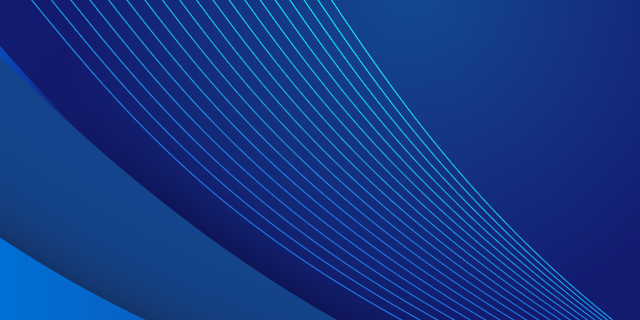
Reproduce this background procedurally as a WebGL 1 fragment shader.

```glsl
precision highp float;
// Layered blue backdrop: a navy field with a soft glow, a fan of thin
// cyan curves, and two curved panels sweeping over the lower left corner.
// Curves are polynomials; slope-corrected distances give smooth edges.

uniform vec2 u_resolution;

const vec3 NAVY = vec3(0.075, 0.105, 0.435);
const vec3 GLOW = vec3(0.080, 0.290, 0.570);
const vec3 SHADOW = vec3(0.050, 0.075, 0.320);
const vec3 PANEL = vec3(0.080, 0.270, 0.550);
const vec3 PANEL_DARK = vec3(0.075, 0.190, 0.390);
const vec3 CORNER = vec3(0.000, 0.440, 0.840);
const vec3 CORNER_DARK = vec3(0.030, 0.380, 0.770);
const vec3 STREAK = vec3(0.040, 0.290, 0.740);
const vec3 LINE_BLUE = vec3(0.110, 0.480, 0.900);
const vec3 LINE_CYAN = vec3(0.090, 0.900, 0.930);

const vec2 GLOW_CENTER = vec2(1.28, 1.03);
const float GLOW_RADIUS = 1.08;
const int LINE_COUNT = 19;
const float LINE_HALF_WIDTH = 0.0018;

// Cubic coefficients of x over depth below the top, for the outer lines
const vec4 FIRST_LINE = vec4(0.099, 0.820, 0.008, 0.328);
const vec4 LAST_LINE = vec4(1.036, 0.667, 0.057, 0.154);

// Quadratic coefficients of the panel edges: height over x
const vec3 PANEL_EDGE = vec3(0.823, -1.0, 0.208);
const vec3 CORNER_EDGE = vec3(0.258, -0.66, 0.207);

const float STREAK_LENGTH = 0.25;
const float STREAK_WIDTH = 0.024;

// Positive below the edge
float depthBelow(vec3 edge, vec2 p) {
    float height = edge.x + p.x * (edge.y + p.x * edge.z);
    float slope = edge.y + 2.0 * edge.z * p.x;
    return (height - p.y) / sqrt(1.0 + slope * slope);
}

float cover(float depth, float pixel) {
    return clamp(depth / pixel + 0.5, 0.0, 1.0);
}

vec3 drawLines(vec3 color, vec2 p, float pixel) {
    float t = 1.0 - p.y;
    vec4 powers = vec4(1.0, t, t * t, t * t * t);
    vec4 slopes = vec4(0.0, 1.0, 2.0 * t, 3.0 * t * t);
    float crowding = 0.2 + 0.4 * t * t;
    for (int i = 0; i < LINE_COUNT; i++) {
        float s = float(i) / float(LINE_COUNT - 1);
        float spread = s + crowding * s * (1.0 - s);
        vec4 curve = mix(FIRST_LINE, LAST_LINE, spread);
        float slope = dot(curve, slopes);
        float d = abs(p.x - dot(curve, powers)) / sqrt(1.0 + slope * slope);
        float cyan = clamp(0.35 + 0.8 * s - 0.85 * t, 0.0, 1.0);
        vec3 tint = mix(LINE_BLUE, LINE_CYAN, cyan);
        color = mix(color, tint, cover(LINE_HALF_WIDTH - d, pixel));
    }
    return color;
}

void main() {
    vec2 p = gl_FragCoord.xy / u_resolution * vec2(2.0, 1.0);
    float pixel = 1.0 / u_resolution.y;
    float panel = depthBelow(PANEL_EDGE, p);
    float corner = depthBelow(CORNER_EDGE, p);

    // Field with glow, and the shadow cast by the large panel
    float fade = clamp(distance(p, GLOW_CENTER) / GLOW_RADIUS, 0.0, 1.0);
    vec3 color = mix(GLOW, NAVY, fade);
    float shade = exp(-max(-panel, 0.0) / 0.09) * smoothstep(0.0, 0.6, p.x);
    color = mix(color, SHADOW, 0.85 * shade);

    color = drawLines(color, p, pixel);

    // Bright sliver tapering along the upper edge of the panel
    float taper = clamp(1.0 - p.x / STREAK_LENGTH, 0.0, 1.0);
    color = mix(color, STREAK, cover(panel + STREAK_WIDTH * taper, pixel) * taper);

    // Large panel, darkened beside the corner panel
    float cornerShade = exp(-max(-corner, 0.0) / 0.10);
    vec3 panelColor = mix(PANEL, PANEL_DARK, 0.85 * cornerShade);
    color = mix(color, panelColor, cover(panel, pixel));

    // Bright corner panel
    vec3 cornerColor = mix(CORNER, CORNER_DARK, clamp(p.x / 0.45, 0.0, 1.0));
    color = mix(color, cornerColor, cover(corner, pixel));

    gl_FragColor = vec4(color, 1.0);
}
```
